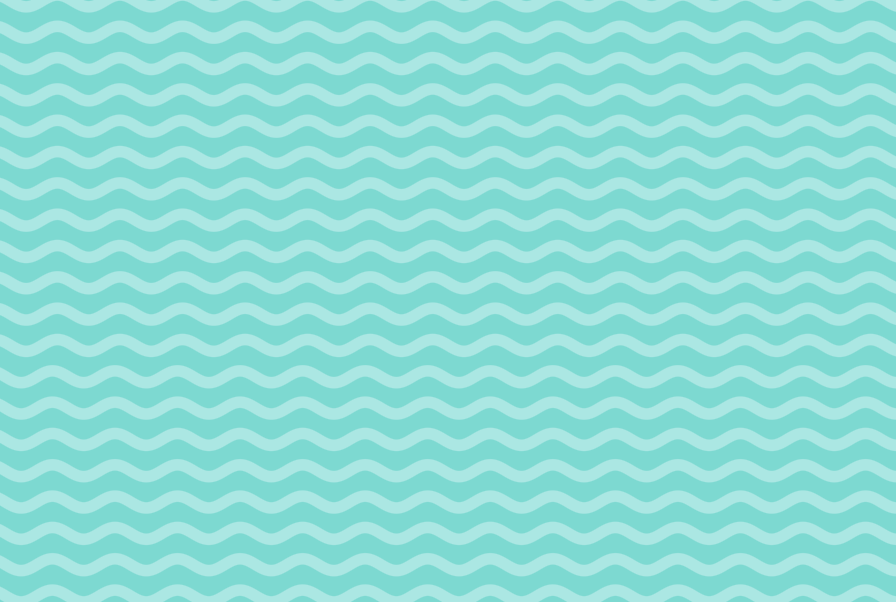
Give the GLSL for this pattern, as a Shadertoy shader.

```glsl
const float TAU = 6.2831853;

// Lengths are fractions of the canvas height
const float ROW_STEP = 0.05203;
const float FIRST_ROW = 0.0015;
const float WAVELENGTH = 0.1039;
const float AMPLITUDE = 0.0098;
const float HALF_WIDTH = 0.0096;
const float CREST_X = 0.5110;
const float LOWER_SHIFT = 0.0083;
const float LOWER_START = 12.0;

const vec3 BASE = vec3(0.490, 0.850, 0.820);
const vec3 BAND = vec3(0.670, 0.905, 0.890);

// Distance from p to a cosine curve, refined by Gauss-Newton steps
float waveDistance(vec2 p, float amplitude, float wavelength) {
    float k = TAU / wavelength;
    float x = p.x;
    vec2 offset = vec2(0.0);
    for (int i = 0; i < 4; i++) {
        float slope = -amplitude * k * sin(k * x);
        offset = vec2(x, amplitude * cos(k * x)) - p;
        x -= (offset.x + offset.y * slope) / (1.0 + slope * slope);
    }
    return length(vec2(x, amplitude * cos(k * x)) - p);
}

float bandCoverage(float dist, float halfWidth, float pixel) {
    return clamp(0.5 + (halfWidth - dist) / pixel, 0.0, 1.0);
}

void mainImage(out vec4 fragColor, in vec2 fragCoord) {
    float pixel = 1.0 / iResolution.y;
    vec2 uv = fragCoord * pixel;

    // Nearest row, counted down from the top edge
    float depth = (1.0 - uv.y - FIRST_ROW) / ROW_STEP;
    float row = floor(depth + 0.5);

    // The lower rows sit slightly to the left
    float crest = CREST_X - LOWER_SHIFT * step(LOWER_START - 0.5, row);
    vec2 local = vec2(uv.x - crest, (row - depth) * ROW_STEP);

    float dist = waveDistance(local, AMPLITUDE, WAVELENGTH);
    vec3 color = mix(BASE, BAND, bandCoverage(dist, HALF_WIDTH, pixel * 1.2));
    fragColor = vec4(color, 1.0);
}
```
